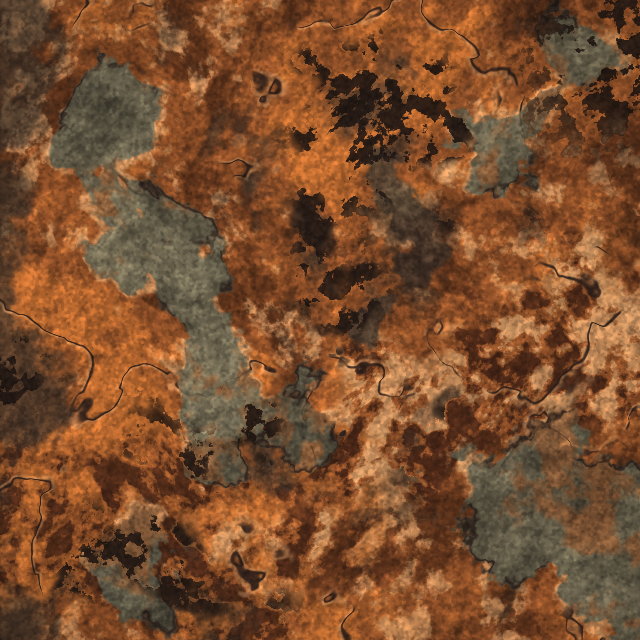
A three.js fragment shader for this texture:

```glsl
#define UMBER vec3(0.35, 0.19, 0.10)
#define RUST vec3(0.54, 0.30, 0.15)
#define ORANGE vec3(0.71, 0.40, 0.18)
#define TAN vec3(0.78, 0.57, 0.38)
#define SLATE vec3(0.37, 0.36, 0.29)
#define SOOT vec3(0.17, 0.12, 0.10)
#define ROUGHNESS 0.055
#define SOFTNESS 0.005
#define RELIEF 0.30
#define GRAIN 0.16

varying vec2 vUv;

vec3 hash(vec2 p) {
  vec3 q = fract(p.xyx * vec3(0.1031, 0.1030, 0.0973));
  q += dot(q, q.yxz + 33.33);
  return fract((q.xxy + q.yzz) * q.zyx);
}

// Smooth cellular noise, -1 to 1: random cell values blended by distance
float cells(vec2 p) {
  vec2 id = floor(p), f = p - id;
  float total = 0.0, weights = 0.0;
  for (int y = -1; y <= 1; y++) {
    for (int x = -1; x <= 1; x++) {
      vec2 cell = vec2(float(x), float(y));
      vec3 rnd = hash(id + cell);
      vec2 d = cell + rnd.xy - f;
      float w = exp(-7.0 * dot(d, d));
      total += w * (rnd.z * 2.0 - 1.0);
      weights += w;
    }
  }
  return total / weights;
}

float fbm(vec2 p) {
  float sum = 0.0, amp = 0.8;
  for (int i = 0; i < 5; i++) {
    sum += amp * cells(p);
    p = mat2(1.6, 1.2, -1.2, 1.6) * p + 11.3;
    amp *= 0.6;
  }
  return sum;
}

// Layered sines that bend the domain
vec2 warp(vec2 p) {
  float freq = 8.0;
  for (int i = 0; i < 4; i++) {
    p += 0.11 / freq * sin(p.yx * freq + vec2(1.7, 4.1) * float(i + 1));
    freq *= 1.9;
  }
  return p;
}

float capsule(vec2 p, vec2 a, vec2 b, float r) {
  vec2 pa = p - a, ba = b - a;
  return length(pa - ba * clamp(dot(pa, ba) / dot(ba, ba), 0.0, 1.0)) - r;
}

// Distance to the places where bare slate shows
float slateField(vec2 p) {
  float d = capsule(p, vec2(0.18, 0.79), vec2(0.22, 0.62), 0.068);
  d = min(d, capsule(p, vec2(0.26, 0.60), vec2(0.35, 0.37), 0.050));
  d = min(d, capsule(p, vec2(0.45, 0.43), vec2(0.46, 0.37), 0.042));
  d = min(d, capsule(p, vec2(0.86, 0.19), vec2(1.02, 0.07), 0.120));
  d = min(d, capsule(p, vec2(0.79, 0.76), vec2(0.90, 0.88), 0.055));
  return min(d, capsule(p, vec2(0.21, 0.05), vec2(0.22, 0.13), 0.022));
}

void main() {
  vec2 p = warp(vUv);
  float mottle = fbm(p * 9.0);
  float light = mottle - fbm(p * 9.0 + vec2(-0.05, 0.06));
  float stain = fbm(p * 4.0 + 17.0);
  float crumb = fbm(p * 27.0 + 5.0);
  float plate = fbm(p * 2.6 + 41.0);
  float edge = fbm(p * 8.0 + 73.0);

  // Smooth rust crust
  float tone = 0.45 * mottle + 0.4 * stain + 0.3 * crumb;
  vec3 color = mix(UMBER, RUST, smoothstep(-0.50, 0.0, tone));
  color = mix(color, ORANGE, smoothstep(0.05, 0.50, tone));
  color = mix(color, TAN, 0.7 * smoothstep(0.25, 0.70, 0.6 * crumb - 0.6 * stain));

  // Crumbling zones: tan to the right, redder to the lower left
  float zone = min(capsule(p, vec2(0.60, 0.37), vec2(0.98, 0.47), 0.11),
                   capsule(p, vec2(0.02, 0.17), vec2(0.46, 0.15), 0.12));
  float crumbling = smoothstep(0.05, -0.04, zone + 0.07 * edge);
  vec3 grit = mix(vec3(0.25, 0.13, 0.08), RUST, smoothstep(-0.50, -0.08, crumb));
  vec3 crust = mix(ORANGE, TAN, smoothstep(0.35, 0.60, p.x + 0.25 * mottle));
  grit = mix(grit, crust, smoothstep(-0.05, 0.40, crumb));
  color = mix(color, grit, 0.85 * crumbling);

  // Gloomy film, strongest along the left side
  float film = 0.6 * smoothstep(0.18, 0.0, vUv.x) - 0.5 * mottle + 0.4 * plate;
  color = mix(color, mix(SOOT, SLATE, 0.35), 0.65 * smoothstep(0.25, 0.75, film));

  // Bare slate with pale flaking rims and shaded hollows
  float d = slateField(p) + ROUGHNESS * edge;
  float slate = smoothstep(SOFTNESS, -SOFTNESS, d);
  vec3 stone = SLATE * (1.0 + 0.22 * mottle + 0.10 * crumb);
  stone = mix(stone, RUST, 0.6 * smoothstep(0.10, 0.60, stain + 0.4 * crumb));
  color = mix(color, stone, 0.92 * slate);
  float rim = smoothstep(0.014, 0.0, abs(d - 0.006));
  color = mix(color, TAN, 0.75 * rim * smoothstep(-0.05, 0.45, mottle + 0.4 * crumb));
  float hollow = smoothstep(0.009, 0.0, abs(d + 0.006));
  color = mix(color, SOOT, 0.85 * hollow * smoothstep(0.10, 0.40, -mottle));

  // Dark brown pits in the upper middle
  float pit = min(capsule(p, vec2(0.60, 0.77), vec2(0.65, 0.65), 0.028),
                  capsule(p, vec2(0.57, 0.49), vec2(0.69, 0.61), 0.020)) + 0.04 * edge;
  color = mix(color, mix(SOOT, SLATE, 0.35 + 0.3 * mottle), 0.8 * smoothstep(0.006, -0.006, pit));

  // Broken plate edges: thin cracks with a lighter lip
  float broken = smoothstep(0.0, 0.35, stain + 0.3 * mottle) * (1.0 - 0.7 * slate);
  color = mix(color, TAN, 0.45 * broken * smoothstep(0.06, 0.0, abs(plate - 0.05)));
  color = mix(color, SOOT, 0.9 * broken * smoothstep(0.035, 0.005, abs(plate)));

  // Black flecks gathered at the upper right and in a few drifts
  float drift = max(smoothstep(0.24, 0.06, length(p - vec2(0.97, 0.90))),
                    smoothstep(0.35, 0.75, plate));
  color = mix(color, SOOT * 0.7, 0.9 * drift * smoothstep(0.12, 0.28, crumb - 0.3 * mottle));

  // Raking light, fine grain and darker borders
  color *= 1.0 + RELIEF * clamp(light, -0.8, 0.8);
  color *= 1.0 + GRAIN * (cells(vUv * 210.0) + 0.6 * cells(vUv * 95.0));
  color *= 1.03 - 0.45 * pow(length(vUv - 0.5), 3.0);
  gl_FragColor = vec4(clamp(color, 0.0, 1.0), 1.0);
}
```
